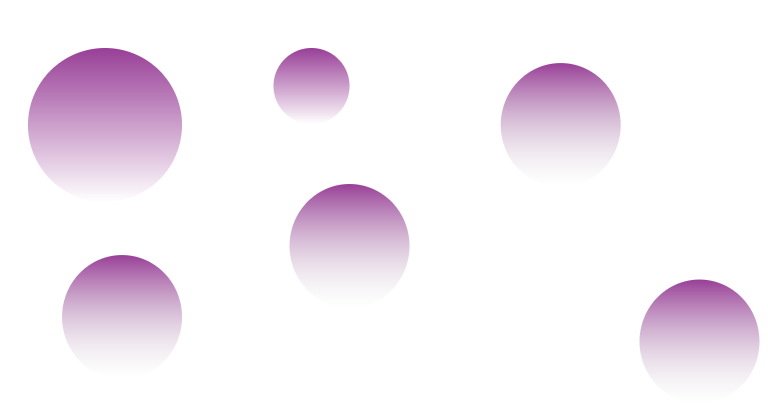
This background is drawn by a WebGL 1 fragment shader. Its source:

```glsl
precision highp float;
// Six purple discs on white, each fading out from its top edge to its base.

uniform vec2 u_resolution;

#define PAPER vec3(1.0)
#define PURPLE vec3(0.596, 0.247, 0.592)
#define FADE_PINK PURPLE
#define FADE_GREY vec3(0.851)
#define LARGE_RADII vec2(0.1003)
#define SMALL_RADII vec2(0.0495)
#define OVAL_RADII vec2(0.0781, 0.0807)

// Blends one disc over the base; lengths are in canvas widths, y runs down.
vec3 fadingDisc(vec3 base, vec2 p, vec2 center, vec2 radii, vec3 fadeColor) {
    vec2 q = (p - center) / radii;
    float edge = (length(q) - 1.0) * radii.x;
    float coverage = clamp(0.5 - edge * u_resolution.x, 0.0, 1.0);

    // Colour and opacity both run linearly from top to base.
    float t = clamp(0.5 + 0.5 * q.y, 0.0, 1.0);
    vec3 tint = mix(PURPLE, fadeColor, t);
    return mix(base, tint, coverage * (1.0 - t));
}

void main() {
    vec2 p = vec2(gl_FragCoord.x, u_resolution.y - gl_FragCoord.y) / u_resolution.x;
    vec3 color = PAPER;

    // Round discs with a pink fade
    color = fadingDisc(color, p, vec2(0.1367, 0.1628), LARGE_RADII, FADE_PINK);
    color = fadingDisc(color, p, vec2(0.4056, 0.1120), SMALL_RADII, FADE_PINK);

    // Slightly tall ovals with a grey fade
    color = fadingDisc(color, p, vec2(0.7301, 0.1628), OVAL_RADII, FADE_GREY);
    color = fadingDisc(color, p, vec2(0.4551, 0.3203), OVAL_RADII, FADE_GREY);
    color = fadingDisc(color, p, vec2(0.1589, 0.4128), OVAL_RADII, FADE_GREY);
    color = fadingDisc(color, p, vec2(0.9108, 0.4447), OVAL_RADII, FADE_GREY);

    gl_FragColor = vec4(color, 1.0);
}
```
